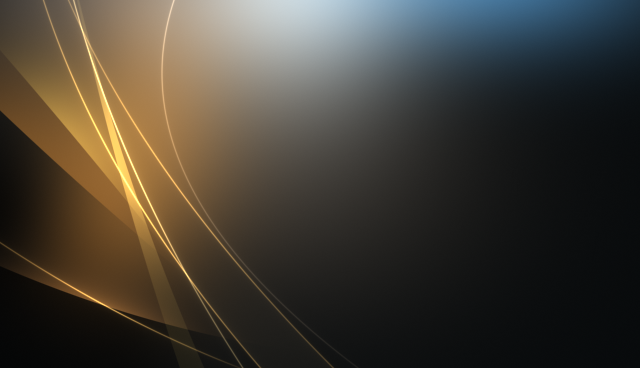
Give the GLSL for this background, as a Shadertoy shader.

```glsl
// Warm and cool studio light fading to near black, crossed by fine gold arcs.
// Soft elliptical glows build the backdrop; signed distances to parabolas
// shape the translucent ribbons and the bright threads over it.

// Elliptical Gaussian falloff.
float glow(vec2 p, vec2 center, vec2 radius) {
    vec2 d = (p - center) / radius;
    return exp(-dot(d, d));
}

// Approximate signed distance from q to the parabola y = k.x + k.y*x + k.z*x*x.
float parabola(vec2 q, vec3 k) {
    float slope = k.y + 2.0 * k.z * q.x;
    return (q.y - k.x - q.x * (k.y + k.z * q.x)) / sqrt(1.0 + slope * slope);
}

// Antialiased step across an edge.
float side(float d) {
    float w = 0.8 / iResolution.y;
    return smoothstep(-w, w, d);
}

// Light that starts sharply at an edge and fades away on its positive side.
float veil(float d, float fade) {
    return side(d) * exp(-max(d, 0.0) / fade);
}

// Thin bright core with a faint halo.
float thread(float d) {
    float w = max(0.0022, 0.65 / iResolution.y);
    return exp(-d * d / (w * w)) + 0.12 * exp(-abs(d) / 0.009);
}

float hash(vec2 p) {
    vec3 h = fract(p.xyx * 0.1031);
    h += dot(h, h.yzx + 33.33);
    return fract((h.x + h.y) * h.z);
}

// Broad blurred lights, from the dark base up.
vec3 backdrop(vec2 p) {
    vec3 col = vec3(0.030, 0.040, 0.046);
    col += vec3(0.22, 0.42, 0.58) * glow(p, vec2(1.35, 1.08), vec2(0.46, 0.22));
    col += vec3(0.57, 0.59, 0.59) * glow(p, vec2(0.80, 1.05), vec2(0.33, 0.36));
    col += vec3(0.29, 0.27, 0.26) * glow(p, vec2(0.33, 1.06), vec2(0.45, 0.25));
    col += vec3(0.17, 0.145, 0.12) * glow(p, vec2(0.75, 0.55), vec2(0.56, 0.42));
    col += vec3(0.40, 0.25, 0.08) * glow(p, vec2(0.40, 0.66), vec2(0.24, 0.36));
    col += vec3(0.15, 0.08, 0.01) * glow(p, vec2(0.25, 0.34), vec2(0.22, 0.20));
    return col;
}

// Translucent sheets with one crisp side.
vec3 ribbons(vec2 p, vec2 down) {
    float lower = parabola(p, vec3(0.70, -0.95, 0.12));
    float upper = parabola(p, vec3(0.864, -1.15, -0.12));
    float floorEdge = parabola(p, vec3(0.277, -0.43, 0.18));
    vec3 col = vec3(0.34, 0.21, 0.07) * veil(lower, 0.20)
             * glow(p, vec2(0.10, 0.66), vec2(0.27, 0.30));
    col += vec3(0.28, 0.25, 0.10) * veil(upper, 0.13)
         * glow(p, vec2(0.20, 0.64), vec2(0.20, 0.23));
    col += vec3(0.32, 0.20, 0.09) * veil(floorEdge, 0.045)
         * glow(p, vec2(0.27, 0.18), vec2(0.22, 0.20));

    // Narrow fan falling from the top, and a faint sheet under the crossing.
    float fanLeft = parabola(down, vec3(0.209, 0.22, 0.06));
    float fanRight = parabola(down, vec3(0.215, 0.24, 0.10));
    float fan = side(fanLeft) * side(-fanRight);
    col += vec3(0.30, 0.26, 0.12) * fan * (0.2 + glow(down, vec2(0.42, 0.3), vec2(0.22, 0.4)));
    float sheet = side(parabola(down, vec3(0.118, 0.32, 0.27)))
                * side(-parabola(down, vec3(0.186, 0.44, 0.28)));
    col += vec3(0.035, 0.03, 0.022) * sheet * smoothstep(0.65, 0.95, down.x);
    return col;
}

// Luminous threads; brightness swells along each arc.
vec3 threads(vec2 p, vec2 down) {
    float t = down.x;
    float swell = exp(-pow((t - 0.50) / 0.28, 2.0));
    vec3 gold = vec3(0.75, 0.57, 0.28);
    vec3 pale = vec3(0.38, 0.33, 0.27);
    vec3 col = gold * thread(parabola(down, vec3(0.118, 0.32, 0.27))) * (0.33 + 0.7 * swell);
    col += vec3(0.72, 0.62, 0.40) * thread(parabola(down, vec3(0.200, 0.27, 0.19)))
         * (0.33 + 0.75 * exp(-pow((t - 0.38) / 0.32, 2.0)));
    col += gold * thread(parabola(down, vec3(0.186, 0.44, 0.28))) * (0.25 + 0.35 * swell);
    col += pale * thread(parabola(down, vec3(0.473, -0.33, 0.83))) * mix(0.65, 0.15, t);
    col += gold * thread(parabola(p, vec3(0.341, -0.66, 0.21)))
         * (0.3 + 0.6 * glow(p, vec2(0.27, 0.18), vec2(0.15)))
         * (1.0 - smoothstep(0.5, 0.75, p.x));
    return col;
}

void mainImage(out vec4 fragColor, in vec2 fragCoord) {
    vec2 p = fragCoord / iResolution.y;
    vec2 down = vec2(1.0 - p.y, p.x);   // steep arcs are functions of depth

    vec3 col = backdrop(p);

    // Shade the hollow at the left and the corner below the lowest ribbon.
    col *= 1.0 - 0.65 * glow(p, vec2(-0.04, 0.42), vec2(0.16, 0.20));
    float corner = side(-parabola(p, vec3(0.277, -0.43, 0.18)));
    col *= 1.0 - 0.5 * corner * (1.0 - smoothstep(0.3, 0.62, p.x));

    col += ribbons(p, down) + threads(p, down);

    // Fine grain keeps the long gradients from banding.
    col += (hash(fragCoord) - 0.5) / 200.0;
    fragColor = vec4(clamp(col, 0.0, 1.0), 1.0);
}
```
